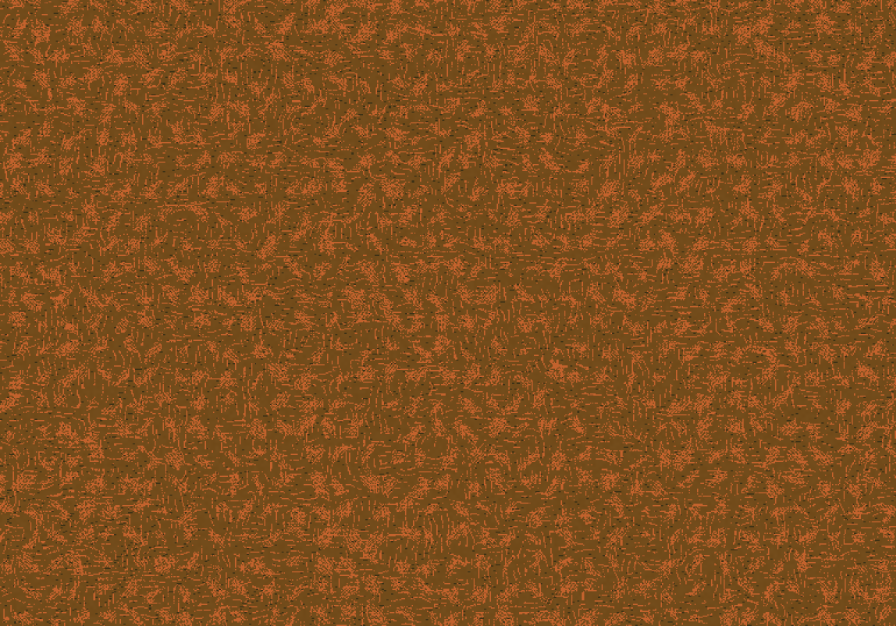
Give the GLSL for this texture, as a WebGL 1 fragment shader.

```glsl
precision highp float;
uniform vec2 u_resolution;

#define ROWS 538.0
#define STROKE_TILE vec2(19.0, 5.2)
#define STROKE_HALF 7.5
#define STROKE_KEEP 0.80
#define REGION_SIZE 13.0
#define PATCH_TILE 23.0
#define PATCH_HALF vec2(12.5, 6.2)
#define PATCH_DENSITY 0.66
#define DARK_SHARE 0.024
#define BROWN vec3(0.445, 0.293, 0.102)
#define ORANGE vec3(0.765, 0.386, 0.178)
#define DARK vec3(0.24, 0.195, 0.085)

float hash(vec2 p) {
  return fract(sin(dot(p, vec2(127.1, 311.7))) * 43758.5453);
}

float noise(vec2 p) {
  vec2 i = floor(p);
  vec2 f = fract(p);
  f = f * f * (3.0 - 2.0 * f);
  float low = mix(hash(i), hash(i + vec2(1.0, 0.0)), f.x);
  float high = mix(hash(i + vec2(0.0, 1.0)), hash(i + 1.0), f.x);
  return mix(low, high, f.y);
}

// One thin, tilted and wavy stroke per staggered tile, along x
float strokes(vec2 p, float seed) {
  p.y += 6.0 * noise(p / 12.0 + seed);
  float row = floor(p.y / STROKE_TILE.y);
  p.x += STROKE_TILE.x * hash(vec2(row, seed));
  vec2 tile = floor(p / STROKE_TILE);
  vec2 local = p - (tile + 0.5) * STROKE_TILE;
  float tilt = (hash(tile + seed) - 0.5) * 0.24;
  float shift = (hash(tile + seed + 5.3) - 0.5) * 2.6;
  float reach = STROKE_HALF * (0.35 + 0.9 * hash(tile + seed + 9.7));
  float onLine = step(abs(local.y - shift - tilt * local.x), 0.52);
  return onLine * step(abs(local.x), reach);
}

// One small diagonal cluster of dotted strands per staggered tile
float patchDots(vec2 cell) {
  vec2 p = cell + 9.0 * vec2(noise(cell / 8.0 + 19.0), noise(cell / 8.0 + 83.0));
  p.x += PATCH_TILE * hash(vec2(floor(p.y / PATCH_TILE), 7.0));
  vec2 tile = floor(p / PATCH_TILE);
  vec2 jitter = vec2(hash(tile + 2.1), hash(tile + 8.4)) - 0.5;
  vec2 local = p - (tile + 0.5 + 0.4 * jitter) * PATCH_TILE;
  float side = hash(tile + 4.6) < 0.5 ? -1.0 : 1.0;
  vec2 diagonal = vec2(local.x + side * local.y, local.y - side * local.x) * 0.7071;
  float size = 0.7 + 0.5 * hash(tile + 6.2);
  float edge = length(diagonal / (PATCH_HALF * size));
  float density = PATCH_DENSITY * (1.0 - smoothstep(0.35, 1.1, edge));
  float bend = floor(3.0 * noise(cell / 7.0 + 61.0));
  float strand = step(mod(cell.x - side * cell.y + bend, 3.0), 0.5);
  return step(hash(cell + 17.0), density * mix(0.55, 1.4, strand));
}

// Colour of one small square grain
vec3 grainColor(vec2 cell) {
  float region = noise(cell / REGION_SIZE + 13.0);
  float line = region > 0.48 ? strokes(cell, 3.0) : strokes(cell.yx, 71.0);
  line *= step(hash(cell + 43.0), STROKE_KEEP);
  float orange = max(line, patchDots(cell));
  float dark = step(hash(floor(cell / vec2(2.0, 1.0)) + 29.0), DARK_SHARE);
  vec3 ground = BROWN + 0.018 * (noise(cell / 3.0) - 0.4);
  return mix(mix(ground, ORANGE, orange), DARK, dark * (1.0 - 0.7 * orange));
}

void main() {
  // Average nine samples per pixel to smooth the grain edges
  vec3 sum = vec3(0.0);
  for (int j = -1; j <= 1; j++) {
    for (int i = -1; i <= 1; i++) {
      vec2 offset = vec2(float(i), float(j)) * 0.42;
      vec2 p = (gl_FragCoord.xy + offset) / u_resolution.y * ROWS;
      sum += grainColor(floor(p));
    }
  }
  gl_FragColor = vec4(sum / 9.0, 1.0);
}
```
